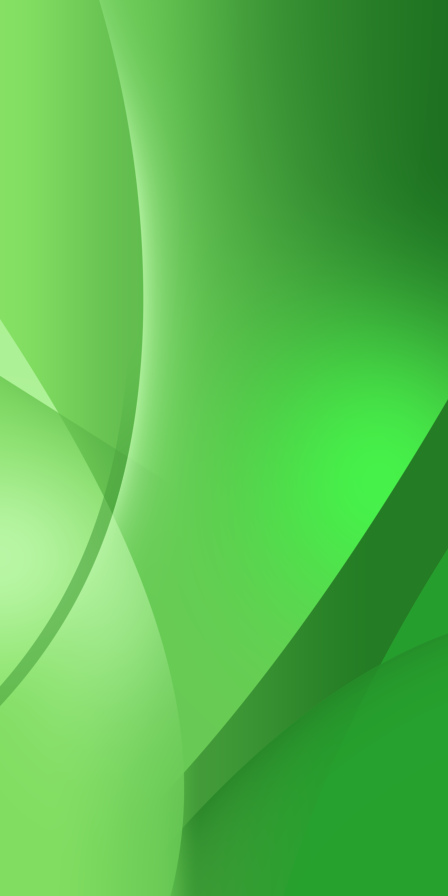
Reproduce this background procedurally as a Shadertoy shader.

```glsl
const vec3 DEEP = vec3(0.10, 0.42, 0.12);
const vec3 FOREST = vec3(0.14, 0.49, 0.14);
const vec3 MOSS = vec3(0.26, 0.61, 0.22);
const vec3 EMERALD = vec3(0.15, 0.63, 0.18);
const vec3 LEAF = vec3(0.41, 0.79, 0.33);
const vec3 LIME = vec3(0.52, 0.88, 0.39);
const vec3 NEON = vec3(0.27, 0.97, 0.29);
const vec3 PALE = vec3(0.76, 0.98, 0.69);

// Antialiased coverage of the positive side of an edge
float cover(float dist, float pixel) {
    return smoothstep(-pixel, pixel, dist);
}

float glow(float dist, float width) {
    return exp(-max(dist, 0.0) / width);
}

float spot(vec2 p, vec2 center, vec2 size) {
    vec2 q = (p - center) / size;
    return exp(-dot(q, q));
}

// Signed distances to the sweeping curves, first order in the slope
float arcDistance(vec2 p) {
    float h = p.y - 1.33;
    float low = min(h, 0.0);
    float high = max(h, 0.0);
    float edge = 0.32 - 0.22 * high * high - low * low * (0.268 + 0.148 * low * low);
    float slope = 0.44 * high + 0.536 * low + 0.592 * low * low * low;
    return (p.x - edge) / sqrt(1.0 + slope * slope);
}

float petalDistance(vec2 p) {
    float h = p.y - 0.24;
    float edge = 0.411 - h * h * (0.5 - 0.12 * h);
    float slope = h - 0.36 * h * h;
    return (edge - p.x) / sqrt(1.0 + slope * slope);
}

float parabolaDistance(vec2 p, vec2 start, float slope, float bend) {
    float x = p.x - start.x;
    float tangent = slope + 2.0 * bend * x;
    return (start.y + x * (slope + bend * x) - p.y) / sqrt(1.0 + tangent * tangent);
}

// Open field with a vivid light on the right
vec3 fieldColor(vec2 p, float pixel) {
    vec3 color = mix(LEAF, DEEP, smoothstep(0.2, 1.08, p.x) * smoothstep(0.45, 1.65, p.y));
    color = mix(color, FOREST, 0.35 * smoothstep(1.3, 2.0, p.y) * smoothstep(0.3, 0.7, p.x));
    color = mix(color, NEON, 0.92 * spot(p, vec2(0.85, 0.93), vec2(0.32, 0.36)));
    float h = 2.0 - p.y;
    float fold = p.x - 0.965 + 0.22 * h * h;
    return mix(color, DEEP, 0.18 * cover(fold, pixel) * smoothstep(1.45, 1.8, p.y));
}

// Dark band and the overlapping lower sheets
vec3 bandColor(vec2 p, float pixel) {
    float lower = parabolaDistance(p, vec2(0.279, 0.0), 1.26, -0.62);
    float side = p.x - 0.633 - p.y * (0.31 + 0.21 * p.y);
    float inLower = cover(lower, pixel);
    vec3 color = mix(MOSS, FOREST, smoothstep(0.42, 0.85, p.x));
    color = mix(color, mix(MOSS, EMERALD, smoothstep(0.3, 0.8, p.x)), inLower);
    color = mix(color, FOREST, 0.65 * inLower * glow(lower, 0.07));
    vec3 sheet = mix(EMERALD, FOREST, 0.5 * inLower * glow(lower, 0.05));
    return mix(color, sheet, 0.92 * cover(side, pixel));
}

// Translucent petal, paler toward the crossing of the arcs
vec3 petalColor(vec2 p, float arc) {
    vec3 color = mix(LIME, LEAF, smoothstep(0.1, 0.42, p.x));
    color = mix(color, PALE, 0.75 * spot(p, vec2(0.23, 0.72), vec2(0.2, 0.32)));
    vec3 inner = mix(LIME, PALE, 0.9 * spot(p, vec2(0.0, 0.76), vec2(0.28, 0.24)));
    return mix(inner, color, arc);
}

void mainImage(out vec4 fragColor, in vec2 fragCoord) {
    vec2 p = fragCoord / iResolution.x;
    float pixel = 0.8 / iResolution.x;
    float arc = arcDistance(p);
    float petal = petalDistance(p);
    float outside = cover(arc, pixel);
    float inPetal = cover(petal, pixel);

    vec3 color = fieldColor(p, pixel);
    float band = parabolaDistance(p, vec2(0.404, 0.268), 1.116, 0.495);
    color = mix(color, bandColor(p, pixel), cover(band, pixel) * smoothstep(0.34, 0.45, p.x));

    // Left panel and petal
    vec3 panel = mix(LIME, LEAF * 0.94, smoothstep(0.0, 0.32, p.x));
    color = mix(panel, color, outside);
    color = mix(color, petalColor(p, outside), inPetal * mix(0.95, 0.85, outside));

    // Diagonal fold: light above, shade below
    float fold = (1.161 - 0.633 * p.x - p.y) / 1.184;
    float below = cover(fold, pixel);
    color = mix(color, PALE, 0.65 * inPetal * (1.0 - below) * (1.0 - outside));
    float shade = below * glow(fold, 0.09) * (1.0 - smoothstep(0.25, 0.4, p.x));
    color = mix(color, MOSS, 0.28 * shade);

    // Rim light and the thin inner crescent
    float strength = 0.75 * smoothstep(0.35, 1.0, p.y) * (1.0 - 0.65 * smoothstep(1.5, 2.0, p.y));
    color = mix(color, PALE, outside * strength * glow(arc, 0.05));
    float crescent = cover(arc + 0.03, pixel) * (1.0 - outside);
    color = mix(color, MOSS, 0.55 * crescent * (1.0 - smoothstep(0.8, 1.25, p.y)));

    fragColor = vec4(color, 1.0);
}
```
